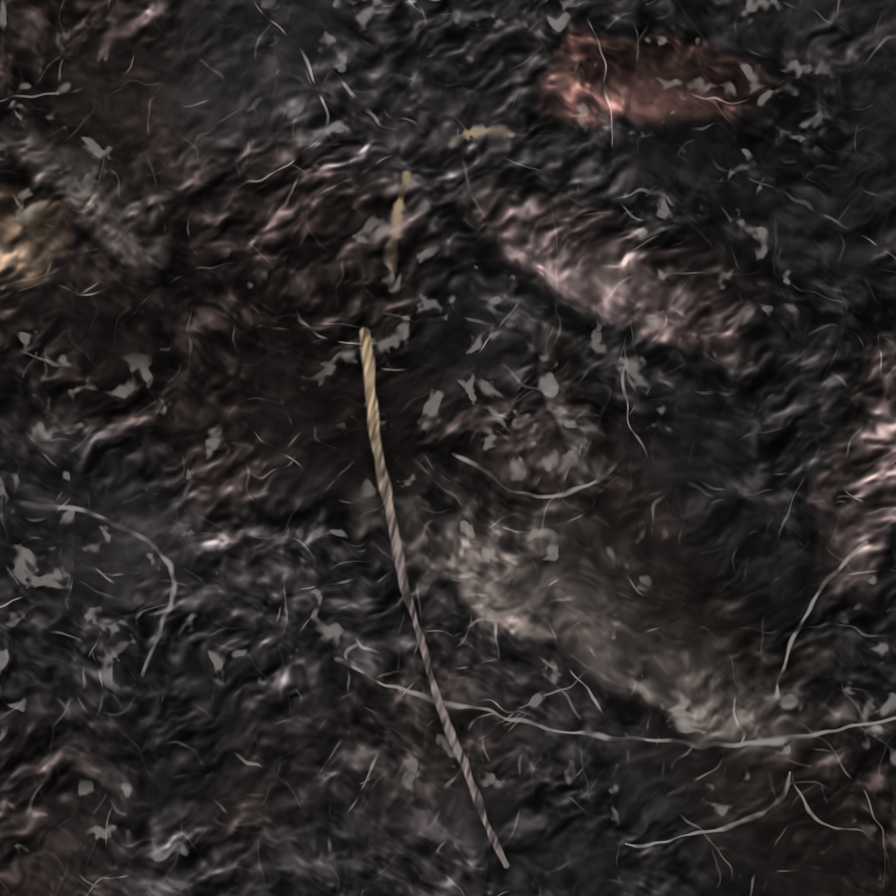
Reproduce this texture procedurally as a Shadertoy shader.

```glsl
// Dark forest floor: crinkled litter, bark chips, a pale twig and fine rootlets.

const vec3 WARM_SOIL = vec3(.142, .121, .117);
const vec3 COOL_SOIL = vec3(.127, .12, .123);
const vec3 GREY_BARK = vec3(.245, .224, .213);
const vec3 RED_BARK = vec3(.27, .198, .185);
const vec3 PINK_BARK = vec3(.295, .255, .25);
const vec3 TAN_BARK = vec3(.31, .26, .22);
const vec3 PALE_FIBRE = vec3(.66, .64, .62);
const vec3 CREAM_WOOD = vec3(.84, .74, .6);
const vec3 GREY_WOOD = vec3(.56, .51, .5);

// Start, control and end of each rootlet
const vec2 ROOTS[15] = vec2[15](
  vec2(.38, .26), vec2(.66, .12), vec2(1.02, .2),
  vec2(.03, .44), vec2(.26, .43), vec2(.16, .25),
  vec2(.51, .49), vec2(.64, .41), vec2(.69, .48),
  vec2(.87, .22), vec2(.89, .34), vec2(.97, .39),
  vec2(.7, .06), vec2(.87, .06), vec2(.88, .14));

float hash21(vec2 p) {
  vec3 q = fract(p.xyx * .1031);
  q += dot(q, q.yzx + 33.33);
  return fract((q.x + q.y) * q.z);
}

vec2 hash22(vec2 p) { return vec2(hash21(p), hash21(p + 17.3)); }

// Coordinates along and across an axis at the given angle
vec2 rotate(vec2 p, float angle) {
  float c = cos(angle), s = sin(angle);
  return vec2(c * p.x + s * p.y, c * p.y - s * p.x);
}

float noise(vec2 p) {
  vec2 cell = floor(p), f = fract(p);
  f = f * f * (3. - 2. * f);
  float low = mix(hash21(cell), hash21(cell + vec2(1, 0)), f.x);
  float high = mix(hash21(cell + vec2(0, 1)), hash21(cell + 1.), f.x);
  return mix(low, high, f.y);
}

float fbm(vec2 p) {
  float sum = 0., weight = .57;
  for (int i = 0; i < 3; i++) {
    sum += weight * noise(p);
    p = rotate(p, .6) * 2.03 + 11.7;
    weight *= .5;
  }
  return sum;
}

// Slope of the litter, whose folds run along the given angle
float relief(vec2 p, float angle) {
  vec2 stretch = vec2(24, 44), lit = p + vec2(-.003, .005);
  return fbm(rotate(p, angle) * stretch) - fbm(rotate(lit, angle) * stretch);
}

// Lays a ragged chip (centre, half size) with a lit lower side and a shadow
vec3 addChip(vec3 ground, vec2 p, vec4 box, float angle, vec3 tint) {
  vec2 q = rotate(p - box.xy, angle) / box.zw;
  vec2 cube = abs(q * q * q);
  float edge = pow(cube.x + cube.y + 1e-5, 1. / 3.) - 1.;
  edge += .5 * (noise(p * 22. + box.xy * 90.) - .5);
  ground *= mix(.65, 1., smoothstep(0., .5, edge));
  tint *= mix(.55, 1.3, smoothstep(.6, -.8, q.y));
  return mix(ground, tint, smoothstep(.12, -.25, edge));
}

// Distance to a quadratic curve, and the position along it
vec2 curve(vec2 p, vec2 a, vec2 b, vec2 c) {
  vec2 best = vec2(10, 0), start = a;
  for (int i = 1; i <= 12; i++) {
    float t = float(i) / 12.;
    vec2 end = mix(mix(a, b, t), mix(b, c, t), t), line = end - start;
    float h = clamp(dot(p - start, line) / dot(line, line), 0., 1.);
    float d = length(p - start - line * h);
    if (d < best.x) best = vec2(d, t + (h - 1.) / 12.);
    start = end;
  }
  return best;
}

float root(vec2 p, vec2 a, vec2 b, vec2 c, float halfWidth) {
  vec2 d = curve(p, a, b, c);
  float w = halfWidth * mix(.5, 1.3, noise(vec2(d.y * 14., a.x * 50.)));
  return smoothstep(w * 1.6, w * .3, d.x);
}

// One bent, tapered strand per cell, each with its own strength
float fibres(vec2 p, float cells, float seed) {
  vec2 g = p * cells, home = floor(g);
  float best = 0., w = .0015 * cells;
  for (int i = 0; i < 9; i++) {
    vec2 cell = home + vec2(i % 3 - 1, i / 3 - 1);
    vec2 place = hash22(cell + seed), shape = hash22(cell + seed + 41.7);
    vec2 q = rotate(g - cell - place, mix(-1.1, 1.9, shape.x));
    q.y += (place.x - .5) * 1.2 * q.x * q.x;
    float len = mix(.2, .75, place.y);
    float strand = smoothstep(w * 1.6, w * .3, abs(q.y)) * smoothstep(len, len * .5, abs(q.x));
    best = max(best, strand * mix(.1, 1., shape.y * shape.y));
  }
  return best;
}

void mainImage(out vec4 fragColor, in vec2 fragCoord) {
  vec2 p = fragCoord / iResolution.xy;
  vec2 warp = vec2(fbm(p * 14.), fbm(p * 14. + 31.)) - .5;
  vec2 jitter = vec2(noise(p * 55.), noise(p * 55. + 23.)) - .5;
  vec2 bent = p + .026 * warp + .007 * jitter, wavy = p + .022 * warp + .004 * jitter;

  // Soil and bark chips
  vec3 col = mix(WARM_SOIL, COOL_SOIL, smoothstep(.3, .6, fbm(p * 3. + 9.)));
  col = addChip(col, bent, vec4(.1, .8, .13, .05), -.7, GREY_BARK * .75);
  col = addChip(col, bent, vec4(.73, .91, .13, .05), -.15, RED_BARK);
  col = addChip(col, bent, vec4(.7, .7, .17, .055), -.42, PINK_BARK);
  col = addChip(col, bent, vec4(.7, .31, .29, .08), -.48, GREY_BARK);
  col = addChip(col, bent, vec4(.64, .55, .1, .022), -1.3, GREY_BARK * .75);
  col = addChip(col, bent, vec4(.97, .49, .16, .05), 1.4, PINK_BARK);
  col = addChip(col, bent, vec4(.01, .74, .06, .05), -.6, TAN_BARK);

  // Crossing folds, calm in places, with grain and broad patches
  float folds = mix(relief(bent, .5), relief(bent + 3., -.8), smoothstep(.4, .6, fbm(p * 9. + 4.)));
  float rough = mix(.45, 1.25, smoothstep(.3, .6, fbm(p * 8. + 17.)));
  float grain = fbm(bent * 50. + 5.) - .5, patches = fbm(p * 5. + 2.) - .5;
  col *= exp(rough * (4.6 * folds + 1.5 * grain) + 1.4 * patches);

  // Scattered fibres and pale crumbs
  float strands = max(fibres(bent, 5., 3.), .8 * fibres(bent, 11., 57.));
  strands = max(strands, .6 * fibres(bent, 23., 91.));
  float wear = smoothstep(.2, .75, noise(p * 70.));
  col += PALE_FIBRE * strands * wear * mix(.25, .85, smoothstep(.3, .6, fbm(p * 7.)));
  float crumbs = smoothstep(.66, .8, fbm(bent * 42. + 60.)) * smoothstep(.45, .6, fbm(p * 6. + 40.));
  col = mix(col, PALE_FIBRE, .6 * crumbs);

  // Long rootlets
  float roots = 0.;
  for (int i = 0; i < 15; i += 3)
    roots = max(roots, root(wavy, ROOTS[i], ROOTS[i + 1], ROOTS[i + 2], .0026));
  col = mix(col, PALE_FIBRE * .95, roots * mix(.2, .9, wear));

  // Worn, streaked twig and its broken upper end
  vec2 twig = curve(p + .5 * (wavy - p), vec2(.406, .63), vec2(.426, .33), vec2(.566, .03));
  float w = mix(.0085, .0058, twig.y) * mix(.6, 1.2, noise(vec2(twig.y * 24., 7)));
  float streaks = noise(vec2(p.x * 260. + twig.y * 40., twig.y * 45.));
  vec3 wood = mix(CREAM_WOOD, GREY_WOOD, smoothstep(.1, .45, twig.y));
  col *= mix(.65, 1., smoothstep(0., .022, twig.x));
  col = mix(col, wood * mix(.35, 1.2, streaks), smoothstep(w * 1.1, w * .5, twig.x));
  float stub = root(bent, vec2(.45, .8), vec2(.44, .76), vec2(.44, .7), .006);
  stub = max(stub, root(bent, vec2(.5, .84), vec2(.53, .86), vec2(.57, .85), .006));
  col = mix(col, CREAM_WOOD * .85, stub * mix(.25, .95, wear));

  // Soft shoulder on the highlights
  col /= 1. + .1 * dot(col, col);
  fragColor = vec4(col, 1);
}
```
